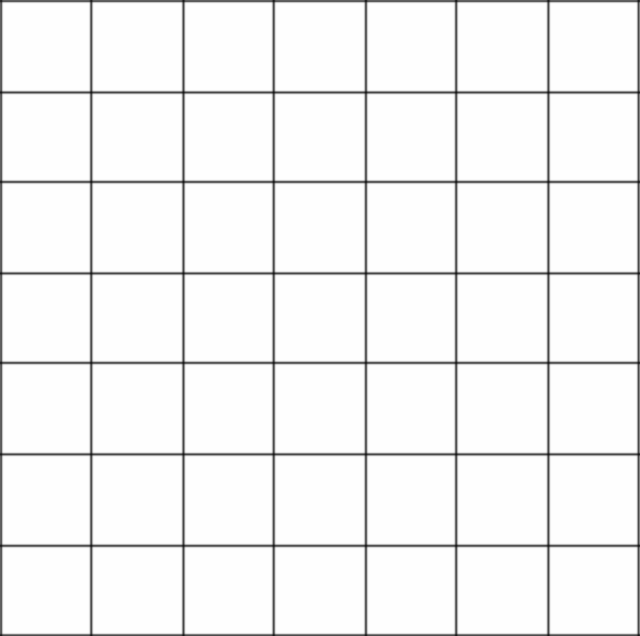
Reproduce this pattern procedurally as a WebGL 1 fragment shader.

```glsl
precision mediump float;
// Seven by seven squares ruled in soft dark lines on white paper.
// Each line has a Gaussian ink profile; gaps between lines snap to a
// coarse step, so that short and long gaps take turns across the sheet.

uniform vec2 u_resolution;

const int LINES = 8;               // seven cells and both borders
const float GAPS = 7.0;
const float LINE_START = 0.0016;   // first line, as a share of its axis
const float SNAP_STEP = 0.0031;    // long gap minus short gap
const float LINE_SIGMA = 0.00153;  // line softness, as a share of the height
const float INK_DENSITY = 0.72;
const vec3 PAPER = vec3(0.998);
const vec3 INK = vec3(0.0);

// Position of one line; longGaps of the seven gaps are a step wider.
float linePosition(float index, float shortGap, float longGaps, float phase) {
    float stepsTaken = floor(index * longGaps / GAPS + phase);
    return LINE_START + index * shortGap + SNAP_STEP * stepsTaken;
}

// Distance from a coordinate to the nearest ruled line.
float rulingDistance(float coord, float shortGap, float longGaps, float phase) {
    float nearest = 1.0;
    for (int i = 0; i < LINES; i++) {
        float position = linePosition(float(i), shortGap, longGaps, phase);
        nearest = min(nearest, abs(coord - position));
    }
    return nearest;
}

// Ink coverage at a distance; widened and thinned when pixels are coarse.
float inkCoverage(float dist, float sigma, float pixel) {
    float spread = max(sigma, 0.6 * pixel);
    float t = dist / spread;
    return INK_DENSITY * (sigma / spread) * exp(-0.5 * t * t);
}

void main() {
    vec2 uv = gl_FragCoord.xy / u_resolution;
    float aspect = u_resolution.x / u_resolution.y;
    float pixel = 1.0 / u_resolution.y;

    // Columns count from the left, rows from the top.
    float columnDist = aspect * rulingDistance(uv.x, 0.1410, 3.0, 0.5);
    float rowDist = rulingDistance(1.0 - uv.y, 0.1407, 4.0, 0.64);

    // Overlay both rulings, so that crossings come out darker.
    float bareColumn = 1.0 - inkCoverage(columnDist, LINE_SIGMA, pixel);
    float bareRow = 1.0 - inkCoverage(rowDist, LINE_SIGMA, pixel);
    gl_FragColor = vec4(mix(INK, PAPER, bareColumn * bareRow), 1.0);
}
```
